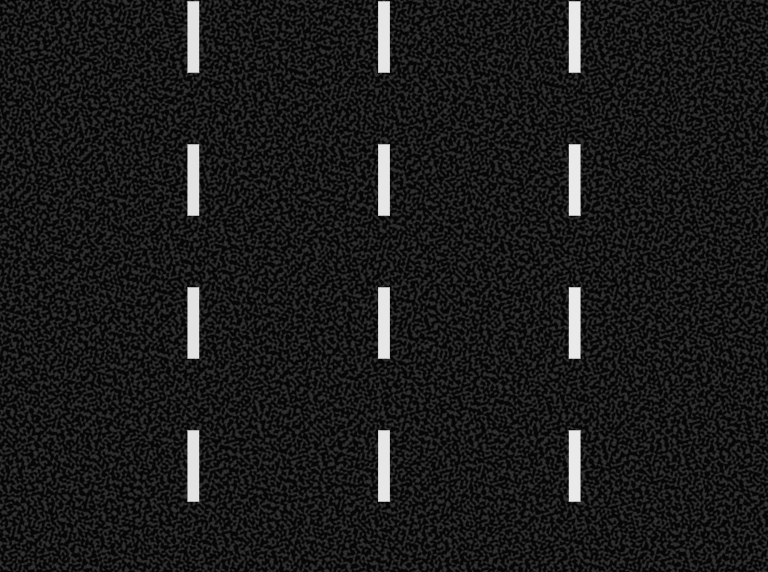
A Shadertoy shader for this pattern:

```glsl
// Dark grainy asphalt with three columns of pale dashed lane markings.

const float LANE_SPACING  = 1.0 / 3.0;   // all lengths in canvas heights
const float LANE_LIMIT    = 1.0;         // outermost column on each side
const float DASH_PERIOD   = 0.25;
const float DASH_CENTER_Y = 0.1853;      // centre of the lowest dash
const vec2  DASH_HALF     = vec2(0.0103, 0.0625);
const float PAINT_LEVEL   = 0.905;
const float PAINT_STEP    = 0.013;       // brightness change per column
const float GRAIN_SCALE   = 105.0;       // grains per canvas height
const float ASPHALT_MEAN  = 0.079;
const float GRAIN_GAIN    = 0.185;
const float ASPHALT_FLOOR = 0.022;

// Integer hash of a lattice point, in [0, 1)
float hash(vec2 cell) {
    uvec2 q = uvec2(ivec2(cell)) * uvec2(1597334677u, 3812015801u);
    uint h = q.x ^ q.y;
    h = (h ^ (h >> 16)) * 2146121005u;
    h = (h ^ (h >> 15)) * 2221713035u;
    h ^= h >> 16;
    return float(h >> 8) / 16777216.0;
}

// Contribution of one simplex corner with a random unit gradient
float cornerNoise(vec2 cell, vec2 offset) {
    float angle = 6.2831853 * hash(cell);
    float falloff = max(0.5 - dot(offset, offset), 0.0);
    falloff *= falloff;
    return falloff * falloff * dot(offset, vec2(cos(angle), sin(angle)));
}

// Two-dimensional simplex noise, roughly in [-0.7, 0.7]
float simplexNoise(vec2 p) {
    const float SKEW = 0.366025;
    const float UNSKEW = 0.211325;
    vec2 cell = floor(p + (p.x + p.y) * SKEW);
    vec2 a = p - cell + (cell.x + cell.y) * UNSKEW;
    vec2 side = a.x > a.y ? vec2(1.0, 0.0) : vec2(0.0, 1.0);
    vec2 b = a - side + UNSKEW;
    vec2 c = a - 1.0 + 2.0 * UNSKEW;
    return 70.0 * (cornerNoise(cell, a)
                 + cornerNoise(cell + side, b)
                 + cornerNoise(cell + 1.0, c));
}

float boxDistance(vec2 p, vec2 halfSize) {
    vec2 d = abs(p) - halfSize;
    return length(max(d, 0.0)) + min(max(d.x, d.y), 0.0);
}

void mainImage(out vec4 fragColor, in vec2 fragCoord) {
    // x is centred, y runs from 0 at the bottom to 1 at the top
    vec2 p = fragCoord / iResolution.y;
    p.x -= 0.5 * iResolution.x / iResolution.y;

    // Asphalt grain, with the deepest pits flattened
    float grain = simplexNoise(p * GRAIN_SCALE);
    float shade = max(ASPHALT_MEAN + GRAIN_GAIN * grain, ASPHALT_FLOOR);

    // Repeat the dash along and across the road
    float lane = clamp(round(p.x / LANE_SPACING), -LANE_LIMIT, LANE_LIMIT);
    float row = round((p.y - DASH_CENTER_Y) / DASH_PERIOD);
    vec2 dashCenter = vec2(lane * LANE_SPACING, DASH_CENTER_Y + row * DASH_PERIOD);
    float dist = boxDistance(p - dashCenter, DASH_HALF);

    // Paint with a one-pixel soft edge
    float coverage = clamp(0.5 - dist * iResolution.y, 0.0, 1.0);
    shade = mix(shade, PAINT_LEVEL + PAINT_STEP * lane, coverage);

    fragColor = vec4(vec3(shade), 1.0);
}
```
